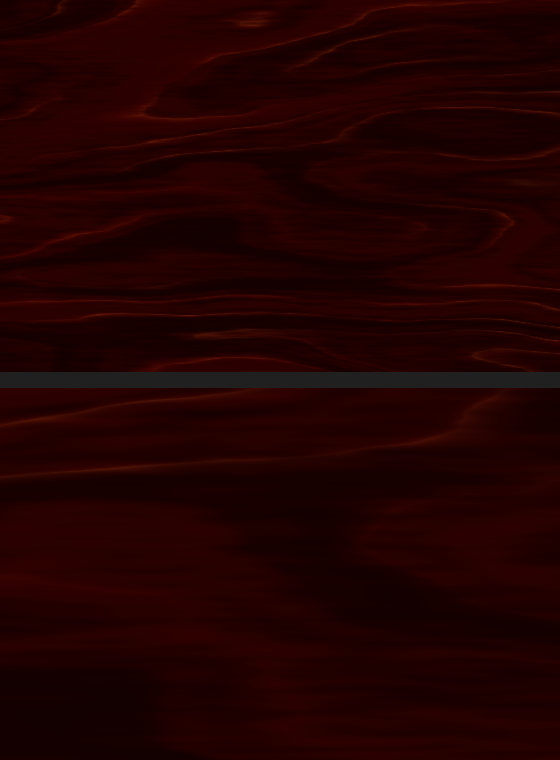
Top, the full canvas; bottom, a detail of the centre.
Write a WebGL 1 fragment shader that draws this texture.

```glsl
precision highp float;

uniform vec2 u_resolution;

vec2 gradientAt(vec2 cell) {
  float angle = 6.2832 * fract(sin(dot(cell, vec2(127.1, 311.7))) * 43758.55);
  return vec2(cos(angle), sin(angle));
}

// Gradient noise, roughly -0.7 to 0.7
float noise(vec2 p) {
  vec2 i = floor(p);
  vec2 f = p - i;
  vec2 w = f * f * f * (f * (f * 6.0 - 15.0) + 10.0);
  float a = dot(gradientAt(i), f);
  float b = dot(gradientAt(i + vec2(1.0, 0.0)), f - vec2(1.0, 0.0));
  float c = dot(gradientAt(i + vec2(0.0, 1.0)), f - vec2(0.0, 1.0));
  float d = dot(gradientAt(i + 1.0), f - 1.0);
  return mix(mix(a, b, w.x), mix(c, d, w.x), w.y);
}

// Height field whose level lines are the growth rings
float ringPhase(vec2 p) {
  float phase = 5.0 * p.y + 3.6 * noise(p * vec2(1.1, 5.0) + vec2(3.7, 8.2));
  phase += 0.55 * noise(p * vec2(3.0, 13.0) + 21.3);
  phase += 0.10 * noise(p * vec2(9.0, 40.0) + 47.9);
  return phase + 0.03 * noise(p * vec2(22.0, 130.0));
}

// Thin bright edge, fading faster on one side than on the other
float ringEdge(float phase) {
  float offset = fract(phase) - 0.5;
  return exp(-abs(offset) * (offset > 0.0 ? 24.0 : 9.0));
}

void main() {
  vec2 p = gl_FragCoord.xy / u_resolution.y;
  float phase = ringPhase(p);

  // Soft bands that follow the rings, with broad uneven staining
  float bands = noise(vec2(phase * 1.6, p.x * 0.5 + 5.3));
  bands += 0.5 * noise(vec2(phase * 5.0, p.x * 0.8 + 9.1));
  float stain = noise(p * vec2(1.6, 7.0) + 61.4);

  // Fine fibres along the grain
  float fibres = noise(p * vec2(5.0, 75.0) + 13.0)
               + 0.8 * noise(p * vec2(14.0, 150.0) + 31.0);

  float tone = 0.42 + 0.7 * bands + 0.35 * stain + 0.28 * fibres;
  vec3 color = mix(vec3(0.075, 0.0, 0.0), vec3(0.17, 0.003, 0.0),
                   smoothstep(-0.1, 1.0, tone));

  // Glowing ring edges of varying strength
  float strength = mix(0.15, 1.0, smoothstep(-0.3, 0.3, noise(p * vec2(1.2, 6.0) + 83.6)));
  float edge = ringEdge(phase) * strength * (1.0 + 0.5 * fibres);
  color += edge * vec3(0.15, 0.0, 0.0);
  color += edge * edge * vec3(0.02, 0.065, 0.018);

  gl_FragColor = vec4(color, 1.0);
}
```
